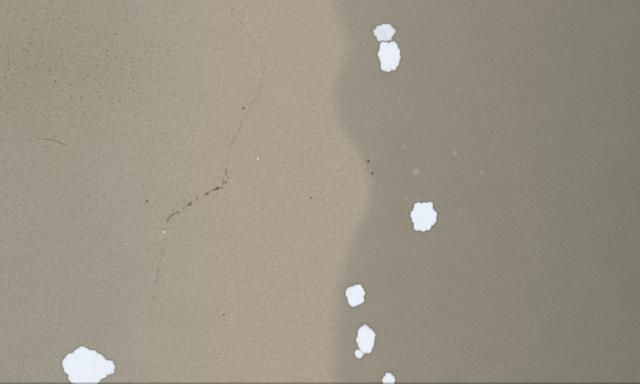
Give the GLSL for this texture, as a WebGL 2 fragment shader.

```glsl
#version 300 es
precision highp float;

#define WIDTH 1.667
#define GRAIN 0.050
#define MOTTLE 0.009
#define STONES 9
#define DRY_LIGHT vec3(0.668, 0.626, 0.572)
#define DRY_DULL vec3(0.612, 0.592, 0.535)
#define WET_LIGHT vec3(0.604, 0.574, 0.519)
#define WET_DARK vec3(0.496, 0.484, 0.432)
#define DEBRIS vec3(0.30, 0.27, 0.23)
#define STONE_LIT vec3(0.915, 0.940, 0.970)
#define STONE_SHADE vec3(0.80, 0.83, 0.86)

uniform vec2 u_resolution;
out vec4 fragColor;

vec2 hash2(vec2 cell) {
  vec3 h = fract(cell.xyx * vec3(0.1031, 0.1030, 0.0973));
  h += dot(h, h.yzx + 33.33);
  return fract((h.xx + h.yz) * h.zy);
}

float cornerSlope(vec2 cell, vec2 offset) {
  return dot(hash2(cell) * 2.0 - 1.0, offset);
}

// Gradient noise, roughly -0.7 to 0.7
float noise(vec2 p) {
  vec2 i = floor(p), f = p - i;
  vec2 w = f * f * f * (f * (f * 6.0 - 15.0) + 10.0);
  vec2 e = vec2(1.0, 0.0);
  return mix(mix(cornerSlope(i, f), cornerSlope(i + e, f - e), w.x),
             mix(cornerSlope(i + e.yx, f - e.yx), cornerSlope(i + 1.0, f - 1.0), w.x), w.y);
}

float ramp(float a, float b, float x) {
  float t = clamp((x - a) / (b - a), 0.0, 1.0);
  return t * t * (3.0 - 2.0 * t);
}

float bell(float x, float width) { return exp(-x * x / (width * width)); }

// Boundary between dry and wet sand
float shoreX(float y) {
  float broad = bell(y - 0.52, y > 0.52 ? 0.125 : 0.185);
  return 0.872 + 0.092 * broad + 0.035 * bell(y - 0.88, 0.07) + 0.006 * noise(vec2(y * 14.0, 3.0));
}

// Wandering line of washed-up debris
float trailX(float y) {
  return 0.604 + 0.083 * ramp(1.0, 0.83, y) - 0.097 * ramp(0.82, 0.57, y)
       - 0.160 * ramp(0.545, 0.41, y) - 0.035 * ramp(0.41, 0.18, y)
       + 0.012 * noise(vec2(y * 28.0, 8.0));
}

float dotMask(vec2 p, vec2 centre, float radius, float soft) {
  return 1.0 - smoothstep(radius - soft, radius + soft, length(p - centre));
}

// One random speck per cell, kept with the given chance
float specks(vec2 p, float cells, float chance, float radius, float soft) {
  vec2 cell = floor(p * cells);
  vec2 centre = (cell + 0.2 + 0.6 * hash2(cell + 17.0)) / cells;
  return step(hash2(cell + 71.0).x, chance) * dotMask(p, centre, radius, soft);
}

float stoneDistance(vec2 p, vec4 stone, float seed) {
  vec2 q = (p - stone.xy) / stone.zw;
  vec2 dir = q / max(length(q), 0.001);
  float size = pow(dot(pow(abs(q), vec2(2.2)), vec2(1.0)), 0.4545);
  float outline = 1.0 + 0.32 * noise(dir * 1.3 + seed * 7.3) + 0.16 * noise(dir * 3.2 + seed * 3.7);
  return (size - outline) * min(stone.z, stone.w);
}

void main() {
  vec2 p = gl_FragCoord.xy / u_resolution * vec2(WIDTH, 1.0);
  float px = 1.0 / u_resolution.y;

  // Dry and wet sand
  float dryGlow = ramp(0.0, 0.68, p.x + 0.10 * noise(p * 2.5));
  vec3 dry = mix(DRY_DULL, DRY_LIGHT, dryGlow);
  dry -= vec3(0.012, 0.019, 0.027) * bell(length((p - vec2(0.13, 0.83)) * vec2(0.7, 1.2)), 0.16);
  float depth = (p.x - 0.88) / 0.787 + 0.08 * (0.5 - p.y);
  vec3 wet = mix(WET_LIGHT, WET_DARK, clamp(depth, 0.0, 1.0));
  float shoreSoft = mix(0.034, 0.018, bell(p.y - 0.55, 0.25));
  float wetness = smoothstep(-shoreSoft, shoreSoft, p.x - shoreX(p.y));
  vec3 color = mix(dry, wet, wetness);

  // Grain, finer on the wet side
  float grain = noise(p * 210.0) + 0.6 * noise(p * 105.0 + 40.0);
  color += grain * GRAIN * mix(1.0, 0.65, wetness);
  color += MOTTLE * (noise(p * 9.0) + noise(p * vec2(13.0, 32.0)));
  float coarse = bell(length((p - vec2(0.13, 0.82)) * vec2(0.6, 1.0)), 0.18);
  float gritty = smoothstep(0.22, 0.50, noise(p * 120.0 + 9.0));
  color -= vec3(0.10, 0.11, 0.12) * gritty * (0.25 + 0.75 * coarse) * (1.0 - wetness);

  // Debris trail
  float slope = (trailX(p.y + 0.004) - trailX(p.y - 0.004)) / 0.008;
  float offTrail = abs(p.x - trailX(p.y)) / sqrt(1.0 + slope * slope);
  float present = smoothstep(0.14, 0.22, p.y) * (0.14 + 0.50 * bell(p.y - 0.50, 0.06));
  float broken = smoothstep(-0.10, 0.30, noise(p * 60.0));
  color = mix(color, DEBRIS, present * broken * (1.0 - smoothstep(0.0, 2.5 * px, offTrail)));
  color = mix(color, DEBRIS, present * specks(p, 70.0, 0.5, 0.0025, px) * bell(offTrail, 0.012));

  // Lone dark bits, a twig and pale flecks
  float bits = max(dotMask(p, vec2(0.383, 0.476), 0.0025, px), dotMask(p, vec2(0.959, 0.580), 0.003, px));
  bits = max(bits, max(dotMask(p, vec2(0.970, 0.549), 0.003, px), dotMask(p, vec2(0.583, 0.180), 0.002, px)));
  bits = max(bits, max(dotMask(p, vec2(0.811, 0.485), 0.002, px), dotMask(p, vec2(0.634, 0.718), 0.0025, px)));
  float along = clamp((p.x - 0.113) / 0.056, 0.0, 1.0);
  bits = max(bits, 0.6 * dotMask(p, vec2(0.113 + 0.056 * along, 0.638 - 0.016 * along * along), 0.001, px));
  color = mix(color, DEBRIS, 0.75 * bits);
  float flecks = max(dotMask(p, vec2(0.428, 0.396), 0.003, px), dotMask(p, vec2(0.672, 0.587), 0.0025, px));
  color = mix(color, STONE_LIT, 0.7 * flecks);
  float foam = specks(p, 14.0, 0.5, 0.006, 0.004) * bell(length(p - vec2(1.15, 0.60)), 0.17);
  foam = max(foam, dotMask(p, vec2(1.083, 0.553), 0.008, 0.005));
  color = mix(color, STONE_SHADE, 0.25 * foam);

  // White stones: centre and radii; the nearest one gives the shading
  vec4 stones[STONES] = vec4[STONES](
    vec4(1.002, 0.916, 0.027, 0.022), vec4(1.015, 0.854, 0.028, 0.041),
    vec4(1.102, 0.439, 0.034, 0.037), vec4(0.926, 0.230, 0.025, 0.027),
    vec4(0.952, 0.115, 0.023, 0.035), vec4(0.935, 0.078, 0.011, 0.011),
    vec4(1.013, 0.008, 0.017, 0.020), vec4(0.222, 0.042, 0.054, 0.050),
    vec4(0.273, 0.045, 0.025, 0.020));
  float nearest = 1.0, grey = 0.0;
  for (int i = 0; i < STONES; i++) {
    float d = stoneDistance(p, stones[i], float(i));
    if (d < nearest) { nearest = d; grey = i == 0 ? 0.45 : 0.0; }
  }
  float shade = grey + 0.45 * smoothstep(-0.007, 0.0, nearest) + 0.3 * noise(p * 50.0);
  vec3 chalk = mix(STONE_LIT, STONE_SHADE, clamp(shade, 0.0, 1.0));
  color *= 1.0 - 0.10 * (1.0 - smoothstep(0.0, 0.008, nearest));
  color = mix(chalk, color, smoothstep(-px, px, nearest));

  // Dim lower rim
  color *= mix(0.75, 1.0, smoothstep(0.001, 0.007, p.y));
  fragColor = vec4(color, 1.0);
}
```
